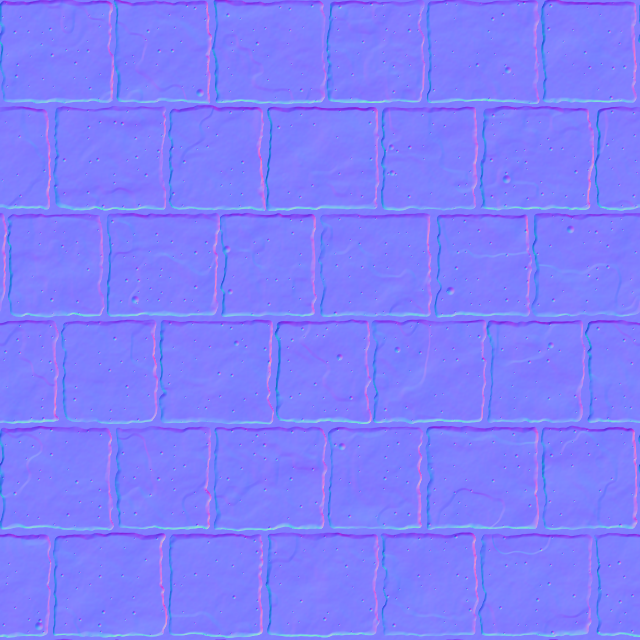
A WebGL 2 fragment shader for this texture map:

```glsl
#version 300 es
precision highp float;
// Tangent-space normal map of a worn stone block wall: six rows of six blocks.
// A height field (chipped blocks, undulation, flakes, grit) is differentiated
// and its slope is packed into colour, with green facing down the wall.

uniform vec2 u_resolution;
out vec4 fragColor;

const float ROWS = 6.0;
const float PAIRS = 3.0;            // each pair is a wide and a narrow block
const float WIDE_SHARE = 0.54;
const float ROW_SHIFT = 0.25;       // shift per row, in pairs
const vec2 JOINT_OFFSET = vec2(0.007, 0.016);
const float JOINT_HALF = 0.0042;
const float CORNER = 0.007;
const float BLOCK_HEIGHT = 0.0020;
const float SAMPLE_STEP = 0.0009;

float hash(vec2 cell, float seed) {
    vec3 p = fract(vec3(cell, seed + 7.0) * vec3(0.1031, 0.1030, 0.0973));
    p += dot(p, p.yzx + 33.33);
    return fract((p.x + p.y) * p.z);
}

// Value noise that wraps on the unit square; freq is a whole number.
float noise(vec2 p, float freq, float seed) {
    vec2 g = p * freq;
    vec2 i = floor(g), f = g - i;
    f = f * f * f * (f * (f * 6.0 - 15.0) + 10.0);
    vec2 a = mod(i, freq), b = mod(i + 1.0, freq);
    return mix(mix(hash(a, seed), hash(vec2(b.x, a.y), seed), f.x),
               mix(hash(vec2(a.x, b.y), seed), hash(b, seed), f.x), f.y);
}

float smoothMin(float a, float b, float k) {
    float h = max(k - abs(a - b), 0.0) / k;
    return min(a, b) - 0.25 * h * h * k;
}

// Scattered domes: one per cell at most, radius range in cells.
float domes(vec2 p, float freq, float chance, vec2 radii, float relief, float seed) {
    vec2 g = p * freq;
    vec2 cell = mod(floor(g), freq);
    vec2 centre = 0.22 + 0.56 * vec2(hash(cell, seed), hash(cell, seed + 11.0));
    float size = hash(cell, seed + 23.0);
    float radius = mix(radii.x, radii.y, size * size);
    vec2 d = (fract(g) - centre) / radius;
    float dome = max(1.0 - dot(d, d), 0.0);
    float present = step(hash(cell, seed + 37.0), chance);
    return present * dome * dome * relief * radius / freq;
}

// Block layout: distances to left, right, top and bottom; seed of the block.
vec4 blockSides(vec2 p, out float seed) {
    float v = p.y * ROWS + JOINT_OFFSET.y;
    float row = mod(floor(v), ROWS);
    float u = p.x * PAIRS - row * ROW_SHIFT + JOINT_OFFSET.x;
    float f = fract(u);
    bool wide = f < WIDE_SHARE;
    float start = wide ? 0.0 : WIDE_SHARE;
    float end = wide ? WIDE_SHARE : 1.0;
    seed = row * 7.0 + mod(floor(u), PAIRS) * 2.0 + (wide ? 0.0 : 1.0);
    return vec4(vec2(f - start, end - f) / PAIRS,
                vec2(fract(v), 1.0 - fract(v)) / ROWS);
}

// Block mask: ragged outline, steep at the rim and easing into the face.
float blockMask(vec2 p, vec4 sides, float seed) {
    float ragged = (noise(p, 29.0, seed) - 0.5) * 0.0066
                 + (noise(p, 67.0, seed + 50.0) - 0.5) * 0.0056
                 + (noise(p, 140.0, seed + 70.0) - 0.5) * 0.0026;
    vec2 inset = vec2(min(sides.x, sides.y) + ragged,
                      min(sides.z, sides.w) + ragged * 0.6);
    float d = smoothMin(inset.x, inset.y, CORNER) - JOINT_HALF;
    float wear = noise(p, 43.0, seed + 90.0);
    float bevel = mix(0.0034, 0.0090, wear * wear);
    bevel *= 1.0 + 0.5 * smoothstep(0.02, 0.0, sides.z);
    float rest = 1.0 - clamp(d / bevel, 0.0, 1.0);
    return 1.0 - rest * rest;
}

// Face relief: rough swells, flaked layers with thin rims, and bumps.
float faceRelief(vec2 p, float seed) {
    vec2 bend = vec2(noise(p, 19.0, seed + 110.0), noise(p, 19.0, seed + 120.0)) - 0.5;
    vec2 q = p + 0.040 * bend;
    vec2 flat_q = q * vec2(1.0, 2.0);       // swells run along the courses
    float h = 0.0013 * noise(flat_q, 9.0, seed + 130.0)
            + 0.0008 * noise(flat_q, 17.0, seed + 170.0)
            + 0.0004 * noise(q, 59.0, seed + 190.0);
    float layer = noise(q.yx, 11.0, seed + 210.0) + 0.22 * noise(p, 47.0, seed + 230.0);
    h += 0.0006 * smoothstep(0.56, 0.66, layer);
    h += domes(p, 54.0, 0.38, vec2(0.08, 0.17), 0.42, 300.0);
    h += domes(p, 12.0, 0.10, vec2(0.055, 0.085), 0.30, 360.0);
    return h;
}

float wallHeight(vec2 p) {
    float seed;
    vec4 sides = blockSides(p, seed);
    float mask = blockMask(p, sides, seed);
    float strength = 0.55 + 0.9 * noise(p, 23.0, 400.0);    // broken rim
    float grain = 0.00018 * noise(p, 120.0, 340.0) + 0.00008 * noise(p, 230.0, 350.0);
    return mask * (BLOCK_HEIGHT * strength) * 0.75
         + mask * (faceRelief(p, seed) - 0.0008) + grain;
}

void main() {
    vec2 p = gl_FragCoord.xy / u_resolution;
    p.y = 1.0 - p.y;                // rows run from the top down
    vec2 dx = vec2(SAMPLE_STEP, 0.0), dy = dx.yx;

    // Slope by central differences, then pack the normal into colour.
    vec2 slope = vec2(wallHeight(p + dx) - wallHeight(p - dx),
                      wallHeight(p + dy) - wallHeight(p - dy)) / (2.0 * SAMPLE_STEP);
    vec3 normal = normalize(vec3(-slope - vec2(0.0, 0.008), 1.0));
    fragColor = vec4(0.5 + 0.5 * normal, 1.0);
}
```
